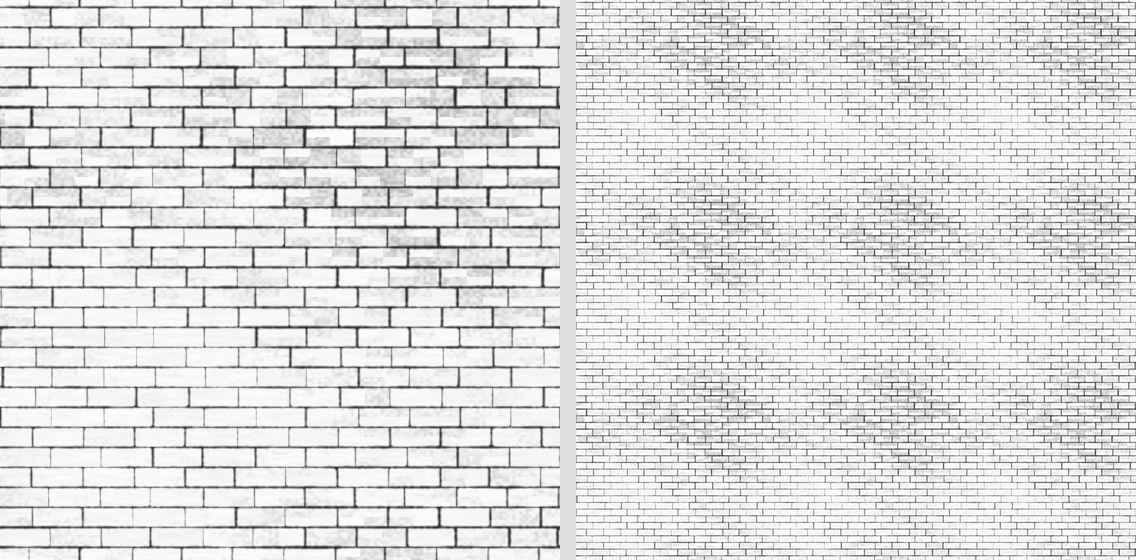
Left: one tile. Right: repeated 3 by 3.
This texture is drawn by a three.js fragment shader. Its source:

```glsl
// White painted brick wall: 28 courses of 11 bricks in a staggered bond.
// Each brick is a rounded box whose four edges shrink by its joints' widths;
// hashes vary the joints, layered sines and wrapped noise add wear and streaks.

varying vec2 vUv;

const float TAU = 6.2831853;
const vec2 BRICKS = vec2(11.0, 28.0);      // repeats across and up
const float COURSE_SHIFT = 0.365;          // part of a course below the bottom edge
const float EVEN_OFFSET = 0.60;            // first joint of even courses, in bricks
const float ODD_OFFSET = 0.96;             // first joint of odd courses
const float COURSE_DRIFT = 0.08;           // slow sideways drift of the courses
const float JOINT_JITTER = 0.06;           // random shift of upright joints
const float BED_HALF = 0.00150;            // half width of level joints
const float BED_RANGE = 0.0015;
const float UPRIGHT_HALF = 0.00115;        // half width of upright joints
const float UPRIGHT_RANGE = 0.0026;
const float WEAR_WIDTH = 0.0008;           // widening by broad wear
const float EDGE_SOFT = 0.0028;
const float EDGE_ROUGH = 0.0011;
const float CORNER_MIN = 0.0020;
const float CORNER_MAX = 0.0065;
const vec2 STREAK_CELLS = vec2(26.0, 230.0);
const vec2 ROUGH_CELLS = vec2(170.0, 190.0);
const float STREAK_DEPTH = 0.045;
const vec3 PAINT = vec3(0.970);
const vec3 MORTAR = vec3(0.195);

float hash(vec2 p) {
  vec3 q = fract(vec3(p.xyx) * 0.1031);
  q += dot(q, q.yzx + 33.33);
  return fract((q.x + q.y) * q.z);
}

// Value noise that wraps after a whole number of cells
float noise(vec2 p, vec2 period) {
  vec2 i = floor(p);
  vec2 f = fract(p);
  f = f * f * (3.0 - 2.0 * f);
  vec2 a = mod(i, period);
  vec2 b = mod(i + 1.0, period);
  return mix(mix(hash(a), hash(vec2(b.x, a.y)), f.x),
             mix(hash(vec2(a.x, b.y)), hash(b), f.x), f.y);
}

// Broad wear: lower courses have heavier joints, the upper left is paler
float wear(vec2 p) {
  return -0.55 * sin(TAU * p.y) - 0.40 * cos(TAU * (p.x - 0.25))
    + 0.25 * sin(TAU * (2.0 * p.x + 3.0 * p.y));
}

float courseOffset(float course) {
  float wave = 0.5 + 0.5 * cos(TAU * (course / BRICKS.y - 0.35));
  float start = mix(EVEN_OFFSET, ODD_OFFSET, mod(course, 2.0));
  return start + COURSE_DRIFT * wave * wave + 0.03 * (hash(vec2(course, 71.0)) - 0.5);
}

// Position of an upright joint along its course, in bricks
float jointAt(float joint, float course) {
  vec2 id = vec2(mod(joint, BRICKS.x), course);
  return joint + JOINT_JITTER * (hash(id + 13.0) - 0.5);
}

float uprightHalf(float joint, float course) {
  vec2 id = vec2(mod(joint, BRICKS.x), course);
  return UPRIGHT_HALF + UPRIGHT_RANGE * (hash(id + 47.0) - 0.5);
}

float bedHalf(float line, float x) {
  float variation = noise(vec2(x * 22.0, line), vec2(22.0, BRICKS.y));
  return BED_HALF + BED_RANGE * (variation - 0.5);
}

void main() {
  // Course and brick under this point
  float v = vUv.y * BRICKS.y + COURSE_SHIFT;
  float course = mod(floor(v), BRICKS.y);
  float height = fract(v);
  float u = vUv.x * BRICKS.x - courseOffset(course);
  float brick = floor(u);
  if (u < jointAt(brick, course)) brick -= 1.0;
  else if (u > jointAt(brick + 1.0, course)) brick += 1.0;
  vec2 id = vec2(mod(brick, BRICKS.x), course);

  // Distances to the four brick edges, in canvas units
  float left = (u - jointAt(brick, course)) / BRICKS.x - uprightHalf(brick, course);
  float right = (jointAt(brick + 1.0, course) - u) / BRICKS.x - uprightHalf(brick + 1.0, course);
  float bottom = height / BRICKS.y - bedHalf(course, vUv.x);
  float top = (1.0 - height) / BRICKS.y - bedHalf(course + 1.0, vUv.x);

  // Rounded box, each corner chipped by its own amount
  vec2 corner = vec2(step(right, left), step(top, bottom));
  float chip = hash(id * 2.0 + corner + 101.0);
  float radius = mix(CORNER_MIN, CORNER_MAX, chip * chip * chip);
  vec2 inset = max(radius - vec2(min(left, right), min(bottom, top)), 0.0);
  float edge = radius - length(inset);

  // Rough edges and broad wear
  float rough = noise(vUv * ROUGH_CELLS, ROUGH_CELLS) - 0.5;
  edge += EDGE_ROUGH * rough - WEAR_WIDTH * wear(vUv);
  float face = smoothstep(-EDGE_SOFT, EDGE_SOFT, edge);

  // Paint with level brush streaks and a slight tint per brick
  float streak = noise(vUv * STREAK_CELLS, STREAK_CELLS) * 0.65
    + noise(vUv * STREAK_CELLS * vec2(3.0, 1.0) + 0.5, STREAK_CELLS * vec2(3.0, 1.0)) * 0.35;
  vec3 paint = PAINT + STREAK_DEPTH * (streak - 0.5) + 0.014 * (hash(id + 29.0) - 0.5);
  vec3 mortar = MORTAR + 0.05 * rough;
  gl_FragColor = vec4(mix(mortar, paint, face), 1.0);
}
```
